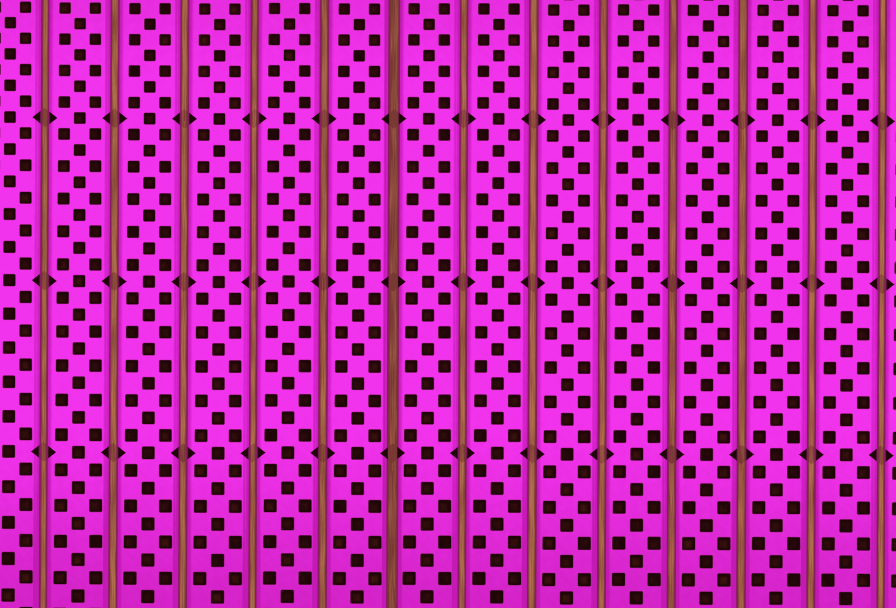
Write a Shadertoy shader that draws this pattern.

```glsl
// Magenta perforated slats over brown timber, with diamond notches between them.
// Each slat is one repeated cell; rows widen towards the bottom as in mild
// perspective. Holes are rounded-box distances, wood and wear are layered sines.

// Lengths are fractions of the canvas height.
const float PITCH = 0.1148;         // slat to slat
const float FIRST_GAP = 0.0728;     // centre of the leftmost gap
const float TILT = 0.004;           // slight rotation of the whole
const float ROW_ORIGIN = 0.5383;    // height of the middle notch row
const float ROW_RATE = 18.21;       // rows per unit there
const float ROW_BEND = 1.613;       // growth of spacing downwards
const float NOTCH_ROWS = 5.0;       // rows between notches
const float HOLE_HALF = 0.0096;
const float HOLE_ROUND = 0.0022;
const float HOLE_OFFSET = 0.0268;   // side holes from the slat axis
const vec2 NOTCH_SIZE = vec2(0.0204, 0.016);
const float GAP_HALF = 0.0043;
const float WIDE_GAP = 5.0;         // index of the one wide gap
const float GROOVE_INSET = 0.0145;

const vec3 PAINT = vec3(0.95, 0.20, 0.93);
const vec3 PAINT_SHADE = vec3(0.76, 0.10, 0.70);
const vec3 EDGE = vec3(0.53, 0.11, 0.38);
const vec3 DARK = vec3(0.12, 0.02, 0.03);
const vec3 RUST = vec3(0.27, 0.09, 0.06);
const vec3 WOOD = vec3(0.69, 0.44, 0.30);
const vec3 WOOD_DARK = vec3(0.47, 0.22, 0.20);

float hash(float n) {
    return fract(sin(n * 12.9898 + 4.1) * 43758.5);
}

// Layered sines, roughly -1 to 1.
float ripple(vec2 p) {
    float sum = 0.0, gain = 0.5;
    for (int i = 0; i < 4; i++) {
        sum += gain * sin(p.x + 1.7 * sin(p.y)) * cos(p.y + 0.6 * p.x);
        p = mat2(1.6, 1.2, -1.2, 1.6) * p + 2.3;
        gain *= 0.55;
    }
    return sum;
}

float roundedBox(vec2 p, float halfSize, float radius) {
    vec2 q = abs(p) - halfSize + radius;
    return length(max(q, 0.0)) + min(max(q.x, q.y), 0.0) - radius;
}

// Signed offset to the nearest multiple of a period.
float centred(float x, float period) {
    return x - period * round(x / period);
}

void mainImage(out vec4 fragColor, in vec2 fragCoord) {
    vec2 uv = fragCoord / iResolution.y;
    float pixel = 1.0 / iResolution.y;

    // Slat cell and its nearest gap
    float drop = ROW_ORIGIN - uv.y - TILT * uv.x;
    float along = (uv.x + TILT * drop - FIRST_GAP) / PITCH;
    float slat = floor(along);
    float x = (along - slat - 0.5) * PITCH;
    float gap = slat + step(0.0, x);
    float gapDist = 0.5 * PITCH - abs(x);
    float gapHalf = GAP_HALF + 0.0012 * hash(gap)
                  + (gap == WIDE_GAP ? 0.002 : 0.0);

    // Row coordinate with growing spacing
    drop += 0.003 * (hash(slat + 31.0) - 0.5);
    float row = drop * (ROW_RATE - ROW_BEND * drop);
    float rate = ROW_RATE - 2.0 * ROW_BEND * drop;
    float size = ROW_RATE / rate;

    // Painted slat: soft light, worn grain, rolled edges and groove
    float grain = ripple(uv * vec2(190.0, 140.0) + slat * 7.0);
    float shade = 0.65 * smoothstep(0.2, 0.58, drop)
                + 0.25 * smoothstep(0.3, 0.5, -drop) + 0.08 * grain;
    shade += 0.75 * (1.0 - smoothstep(0.004, 0.011, gapDist - gapHalf));
    float groove = abs(gapDist - GROOVE_INSET) - 0.0008;
    shade += 0.45 * step(0.0, x) * (1.0 - smoothstep(0.0, 0.002, groove));
    vec3 color = mix(PAINT, PAINT_SHADE, clamp(shade, 0.0, 1.0));

    // One middle hole, then two side holes half a row later
    vec2 middle = vec2(x, centred(row, 1.0) / rate);
    vec2 side = vec2(abs(x) - HOLE_OFFSET * size, centred(row - 0.5, 1.0) / rate);
    float middleDist = roundedBox(middle, HOLE_HALF * size, HOLE_ROUND);
    float sideDist = roundedBox(side, HOLE_HALF * size, HOLE_ROUND);
    float hole = min(middleDist, sideDist);
    vec2 inside = middleDist < sideDist ? middle : vec2(side.x * sign(x), side.y);
    float glow = roundedBox(inside + vec2(0.001, -0.001), 0.006 * size, 0.002);
    float lit = 0.4 + 0.6 * ripple(uv * vec2(55.0, 38.0));
    vec3 hollow = mix(DARK, RUST, clamp(lit, 0.0, 1.0) * smoothstep(0.003, -0.004, glow));
    color = mix(color, EDGE, 0.7 * smoothstep(0.0018, 0.0, hole));
    color = mix(color, hollow, clamp(0.5 - hole / pixel, 0.0, 1.0));

    // Shadowed slat border and diamond notches
    color = mix(color, EDGE, smoothstep(0.0035, 0.0015, gapDist - gapHalf));
    float notchY = abs(centred(row, NOTCH_ROWS)) / rate;
    float notch = (gapDist / NOTCH_SIZE.x + notchY / NOTCH_SIZE.y - 1.0) * 0.0125;
    vec3 notchColor = mix(EDGE, DARK, smoothstep(0.006, 0.0095, gapDist));
    float notchMask = clamp(0.5 - notch / pixel, 0.0, 1.0);
    color = mix(color, notchColor, notchMask);

    // Timber seen through the gap, dimmer by the edges and in the notches
    float fibre = ripple(vec2(x * 420.0 + gap * 3.0, uv.y * 24.0 + gap * 5.0));
    float age = 0.32 + 0.5 * fibre + 0.45 * smoothstep(0.45, 1.0, gapDist / gapHalf);
    age += 0.4 * notchMask + (gap == WIDE_GAP ? 0.35 : 0.0);
    vec3 timber = mix(WOOD, WOOD_DARK, clamp(age, 0.0, 1.0));
    color = mix(color, timber, clamp(0.5 - (gapDist - gapHalf) / pixel, 0.0, 1.0));

    fragColor = vec4(color, 1.0);
}
```
